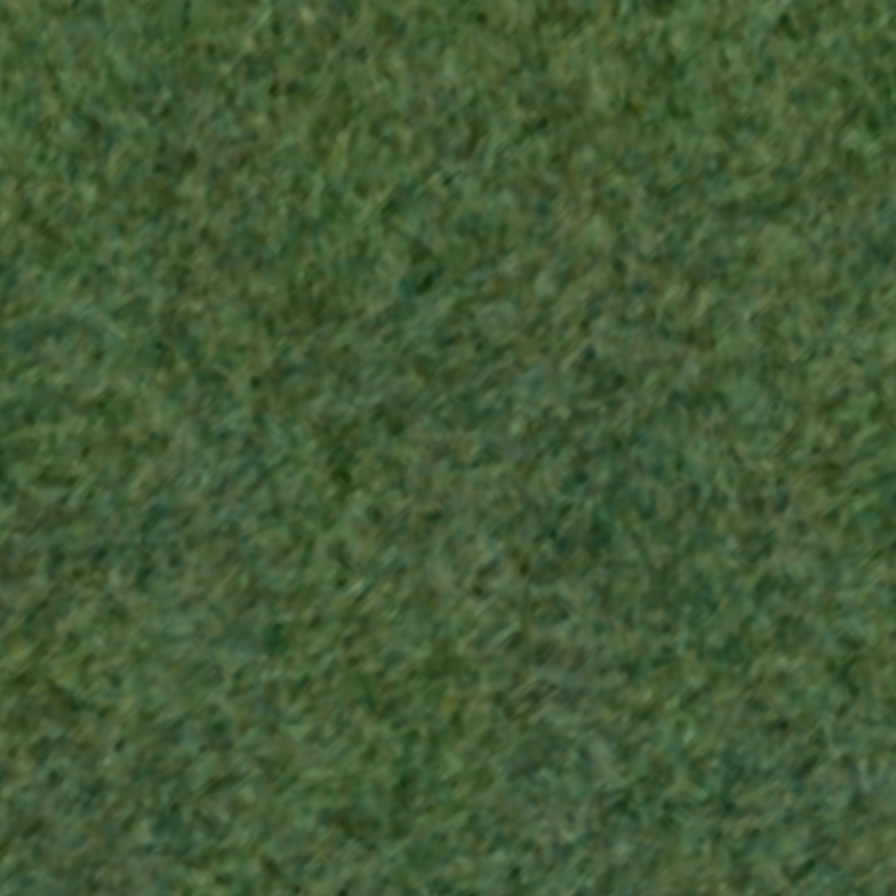
Reproduce this texture procedurally as a WebGL 2 fragment shader.

```glsl
#version 300 es
precision highp float;

uniform vec2 u_resolution;
out vec4 outColor;

float hash(vec2 cell, float seed) {
    uvec2 q = uvec2(ivec2(cell) + 4096);
    uint h = q.x * 1597334677u ^ q.y * 3812015801u ^ uint(seed) * 2654435769u;
    h = (h ^ (h >> 15)) * 2246822519u;
    h = (h ^ (h >> 13)) * 3266489917u;
    return float((h ^ (h >> 16)) & 65535u) / 65535.0;
}

// Smooth value noise from -1 to 1
float noise(vec2 p, float seed) {
    vec2 cell = floor(p);
    vec2 f = fract(p);
    f = f * f * (3.0 - 2.0 * f);
    float low = mix(hash(cell, seed), hash(cell + vec2(1, 0), seed), f.x);
    float high = mix(hash(cell + vec2(0, 1), seed), hash(cell + vec2(1, 1), seed), f.x);
    return 2.0 * mix(low, high, f.y) - 1.0;
}

vec2 rotate(vec2 p, float angle) {
    float c = cos(angle), s = sin(angle);
    return vec2(c * p.x - s * p.y, s * p.x + c * p.y);
}

// Short tufts stretched along one direction, in two sizes
float tufts(vec2 p, float angle, float seed) {
    vec2 q = rotate(p, angle) * vec2(1.0, 0.72);
    return 0.75 * noise(q * 84.0, seed)
         + 0.65 * noise(rotate(q, 0.4) * 128.0, seed + 1.0);
}

void main() {
    vec2 p = gl_FragCoord.xy / min(u_resolution.x, u_resolution.y);

    // Bend the ground slightly so the noise lattice does not show
    vec2 bent = p + 0.003 * vec2(noise(p * 28.0, 1.0), noise(p * 28.0, 2.0));

    // Upright blades above, slanting ones below
    float slant = smoothstep(-0.4, 0.4, 0.55 - p.y + 0.5 * noise(p * 5.0, 3.0));
    float grain = sqrt(1.0 - slant) * tufts(bent, 0.1, 10.0)
                + sqrt(slant) * tufts(bent, 0.85, 20.0);

    // Broad patches and medium clumps
    float patches = noise(rotate(p, 0.6) * 7.0, 30.0)
                  + 0.8 * noise(rotate(p, 1.1) * 15.0, 32.0);
    float clumps = noise(rotate(bent, 0.5) * 36.0, 31.0);
    float light = 0.080 * grain + 0.034 * clumps + 0.015 * patches;

    // Soft pale tips and dark gaps
    float fleck = noise(rotate(bent, 0.8) * vec2(76.0, 58.0), 40.0);
    light += 0.068 * smoothstep(0.3, 1.0, fleck);
    light -= 0.068 * smoothstep(0.3, 1.0, -fleck);

    // Drift of hue between olive, brown and bluish green
    float warm = 0.6 * noise(rotate(bent, 0.9) * 48.0, 50.0)
               + 0.6 * noise(rotate(bent, 0.3) * 84.0, 51.0)
               + 0.4 * noise(p * 9.0, 52.0);
    float cool = 0.6 * noise(rotate(bent, 1.2) * 55.0, 60.0)
               + 0.5 * noise(p * 8.0, 61.0)
               + 0.6 * (0.5 - p.y);

    vec3 color = vec3(0.262, 0.360, 0.213);
    color += light * vec3(0.98, 1.0, 0.88);
    color += warm * vec3(0.034, -0.005, -0.020);
    color += cool * vec3(0.005, -0.008, 0.032);

    outColor = vec4(clamp(color, 0.0, 1.0), 1.0);
}
```
